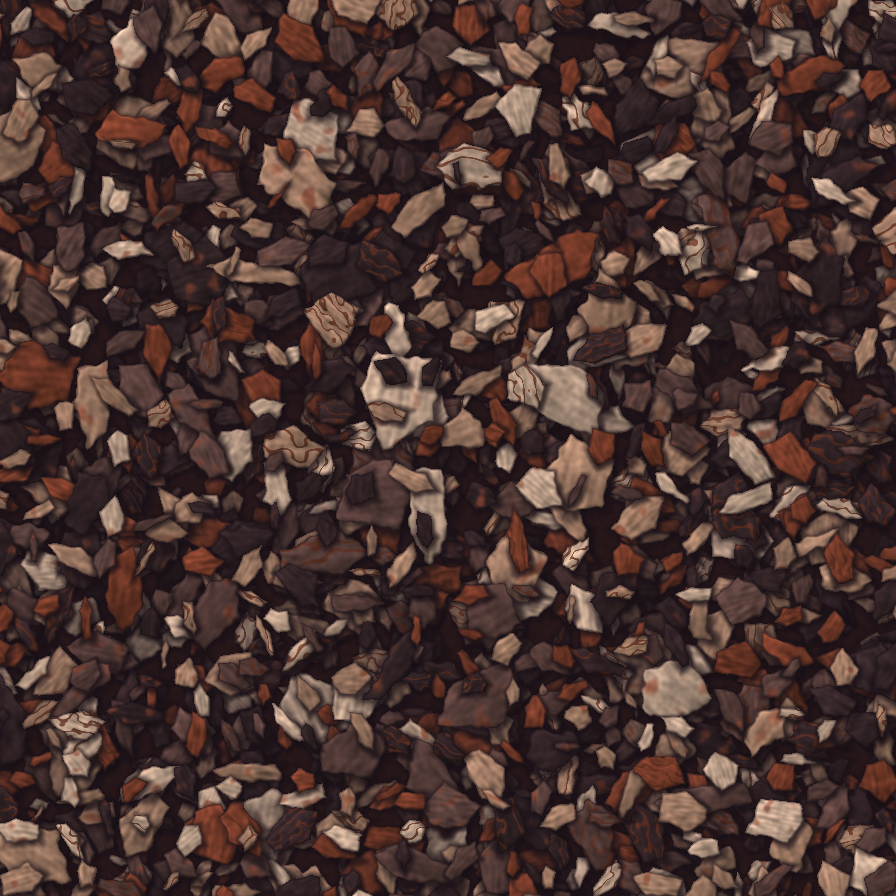
Give the GLSL for this texture, as a WebGL 1 fragment shader.

```glsl
precision highp float;
// Ground cover of irregular bark and wood chips, heaped in shadowed layers.
uniform vec2 u_resolution;

const vec3 SHADOW = vec3(0.095, 0.062, 0.085);
const vec3 RUST = vec3(0.43, 0.215, 0.15);

vec4 hash4(vec2 p) {
  vec4 q = fract(p.xyxy * vec4(0.1031, 0.103, 0.0973, 0.1099));
  q += dot(q, q.wzxy + 33.33);
  return fract((q.xxyz + q.yzzw) * q.zywx);
}

mat2 rotation(float angle) {
  float c = cos(angle), s = sin(angle);
  return mat2(c, s, -s, c);
}

float cornerSlope(vec2 corner, vec2 offset) {
  return dot(hash4(corner).xy * 2.0 - 1.0, offset);
}

// Gradient noise, roughly -0.7 to 0.7
float noise(vec2 p) {
  vec2 i = floor(p), f = fract(p);
  vec2 u = f * f * (3.0 - 2.0 * f);
  vec2 e = vec2(1.0, 0.0);
  return mix(mix(cornerSlope(i, f), cornerSlope(i + e, f - e), u.x),
             mix(cornerSlope(i + e.yx, f - e.yx), cornerSlope(i + 1.0, f - 1.0), u.x), u.y);
}

// Stretched polygon whose five sides are jittered in turn and reach
float chipDistance(vec2 p, vec2 halfSize, vec2 random) {
  vec2 q = p / halfSize;
  float d = (length(q) - 1.15) * halfSize.y;
  vec2 normal = vec2(1.0, 0.0);
  for (int k = 0; k < 5; k++) {
    random = fract(random * 7.31 + 0.17);
    vec2 side = normal + 0.6 * (random.x - 0.5) * vec2(-normal.y, normal.x);
    float reach = mix(0.6, 1.0, random.y);
    d = max(d, (dot(q, side) - reach) / length(side / halfSize));
    normal = mat2(0.309, 0.951, -0.951, 0.309) * normal;
  }
  return d;
}

vec3 woodColor(float pick) {
  vec3 c = vec3(0.19, 0.135, 0.145);
  c = mix(c, vec3(0.33, 0.235, 0.22), step(0.22, pick));
  c = mix(c, RUST, step(0.43, pick));
  c = mix(c, vec3(0.58, 0.445, 0.365), step(0.59, pick));
  return mix(c, vec3(0.71, 0.60, 0.52), step(0.84, pick));
}

// Grain, veins, tilt and lit rim of one chip
vec3 chipColor(vec2 p, vec2 halfSize, float d, vec2 seed, vec2 light) {
  vec4 h = hash4(seed + 5.9);
  vec2 shift = h.xy * 60.0;
  float grain = noise(p * vec2(4.0, 14.0) + shift);
  float stain = noise(p * 4.5 + shift.yx);
  vec3 c = woodColor(h.z) * mix(0.88, 1.1, h.y);
  float vein = smoothstep(0.5, 0.9, sin(p.y * 32.0 + 9.0 * stain + 3.0 * grain));
  c = mix(c, RUST * 0.8, vein * step(0.78, h.w) * 0.8);
  c = mix(c, RUST, 0.7 * smoothstep(0.1, 0.45, stain) * step(h.w, 0.4));
  float tilt = dot(p / halfSize, light) * 0.13;
  float rim = smoothstep(-0.07, 0.0, d) * dot(normalize(p + 0.0001), light) * 0.22;
  return c * (1.0 + tilt + rim + 0.38 * grain + 0.3 * stain);
}

void main() {
  vec2 uv = gl_FragCoord.xy / u_resolution.y;
  float soft = max(0.003, 1.5 / u_resolution.y);
  float ragged = 0.06 * noise(uv * 85.0) + 0.05 * noise(uv * 38.0 + 9.0);

  // State of the topmost chip found so far
  vec2 topPoint = vec2(0.1), topSize = vec2(1.0), topSeed = vec2(0.0), topLight = vec2(0.0);
  float topDistance = -1.0, shade = 0.15;

  // Heap the layers from the dim bottom to the bright top
  for (int layer = 0; layer < 8; layer++) {
    float level = float(layer);
    float scale = mix(10.0, 21.0, fract(level * 0.618 + 0.3));
    mat2 turn = rotation(level * 1.3 + 0.4);
    vec2 grid = turn * uv * scale + level * 31.7;
    vec2 light = turn * vec2(-0.6, 0.8);
    float dim = mix(0.5, 1.0, smoothstep(0.0, 5.0, level));

    for (int k = 0; k < 4; k++) {
      vec2 neighbor = vec2(mod(float(k), 2.0), floor(float(k) / 2.0));
      vec2 id = floor(grid - 0.5) + neighbor;
      vec2 seed = id + level * 113.0;
      vec4 h = hash4(seed);
      vec2 p = grid - id - 0.5 - 0.5 * (h.xy - 0.5);

      float halfLength = mix(0.28, 0.62, h.z * h.z);
      vec2 halfSize = halfLength * vec2(1.0, mix(0.28, 0.88, h.w));
      mat2 spin = rotation(40.0 * (h.x + h.w));
      vec2 local = spin * p;
      float d = chipDistance(local, halfSize, h.yz) + ragged;

      // Shadow falls away from the light, then the chip covers it
      float gap = d + 0.04 * dot(normalize(p + 0.0001), light);
      shade *= mix(0.25, 1.0, smoothstep(-0.03, 0.12, gap));
      if (d < 0.0) {
        topPoint = local;
        topSize = halfSize;
        topSeed = seed;
        topLight = spin * light;
        topDistance = d;
        shade = dim * mix(0.4, 1.0, smoothstep(0.0, soft * scale, -d));
      }
    }
  }

  // Color the visible chip, with fine fibre speckle
  vec3 color = chipColor(topPoint, topSize, topDistance, topSeed, topLight);
  color = mix(SHADOW, color, shade);
  color *= 1.0 + 0.2 * noise(uv * 150.0);
  gl_FragColor = vec4(clamp(color, 0.0, 1.0), 1.0);
}
```
